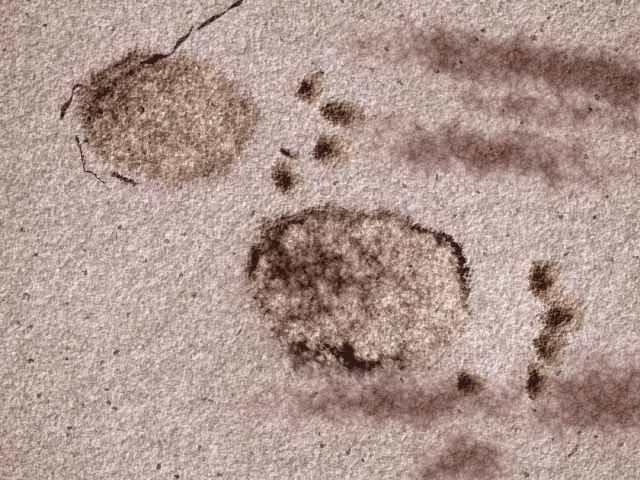
A Shadertoy shader for this texture:

```glsl
// Two broad footprints with toe dents pressed into pale, gritty, cracked mud.
// Layered cellular noise gives the relief; warped ellipses place the dents,
// and one brightness value is finally mapped onto a brown-pink ramp.

vec2 hash2(vec2 c) {
    return fract(sin(vec2(dot(c, vec2(127.1, 311.7)), dot(c, vec2(269.5, 183.3)))) * 4375.85);
}
// Distance to the nearest scattered point, and a random id for that point
vec2 cells(vec2 p) {
    vec2 best = vec2(9., 0.);
    for (int i = 0; i < 9; i++) {
        vec2 c = floor(p) + vec2(i % 3 - 1, i / 3 - 1), h = hash2(c);
        float d = length(c + h - p);
        if (d < best.x) best = vec2(d, fract(h.x * 17.3 + h.y * 31.7));
    }
    return best;
}
float grain(vec2 p) {
    float sum = 0., amp = .5;
    p *= 14.;
    for (int i = 0; i < 4; i++) {
        sum += amp * (cells(p).x - .45);
        p = mat2(1.8, 1.4, -1.4, 1.8) * p + 7.3;
        amp *= .9;
    }
    return sum;
}
float segment(vec2 p, vec2 a, vec2 b) {
    vec2 ab = b - a;
    return length(p - a - ab * clamp(dot(p - a, ab) / dot(ab, ab), 0., 1.));
}
float blob(vec2 p, vec2 c, vec2 r) {
    vec2 q = (p - c) / r;
    return exp(-dot(q, q));
}
// Strength on the side of a dent that faces the given angle
float facing(vec2 q, float angle, float tightness) {
    return pow(max(dot(normalize(q + 1e-4), vec2(cos(angle), sin(angle))), 0.), tightness);
}

void mainImage(out vec4 fragColor, in vec2 fragCoord) {
    vec2 p = fragCoord / iResolution.y;
    float px = 1. / iResolution.y;
    float rough = grain(p);
    float relief = rough - grain(p + vec2(-.003, .003));
    vec2 w = p + .005 * sin(p.yx * 47. + vec2(1., 4.)) + .003 * sin(p.yx * 121. + p * 60.);
    float sand = cells(p * 150.).y - .5;

    // Open ground
    float tone = .91 - .12 * rough + .72 * relief + .25 * sand + .02 * sin(p.x * 5. + 2. * sin(p.y * 7.));
    tone -= .15 * smoothstep(.5, .95, length(p - vec2(.7, .5)));
    tone += .09 * blob(p, vec2(1.04, .38), vec2(.17, .22));

    // Damp reddish stains, broken up by the grit
    vec4 stains[8] = vec4[8](
        vec4(1.08, .87, .32, .055), vec4(1.02, .68, .25, .055), vec4(.86, .165, .29, .045), vec4(1.26, .17, .19, .08),
        vec4(.97, .04, .1, .06), vec4(.68, .43, .16, .09), vec4(1.27, .83, .2, .06), vec4(1.15, .77, .25, .04));
    float stain = 0.;
    for (int i = 0; i < 8; i++) {
        vec4 s = stains[i];
        float slope = s.y > .5 ? .12 : -.04;
        stain = max(stain, blob(w + vec2(0., slope * (p.x - s.x)), s.xy, s.zw) * (i == 7 || i == 5 ? .7 : 1.));
    }
    stain = smoothstep(.05, 1.15, stain + .8 * rough * smoothstep(0., .4, stain) + .4 * sand * stain);
    tone -= .5 * stain;

    // Upper heel dent: scraped dark wall at left, lighter floor at right
    vec2 q = (w - vec2(.345, .755)) / vec2(.182, .13);
    q.y += .1 * q.x;
    float d = length(q) - 1. + .12 * rough;
    float heel = smoothstep(.1, -.12, d);
    float wall = smoothstep(0., .85, dot(q, vec2(-.8, .5)));
    tone += heel * (-.2 - .38 * wall + .3 * relief - .4 * rough + .15 * sand);
    tone += .14 * heel * wall * sin(26. * length(q - vec2(.5, -.3)) + 3. * q.y);
    tone -= .2 * exp(-d * d * 90.) * (facing(q, -1.1, 5.) + facing(q, .3, 6.) + facing(q, 2., 6.));

    // Large sole dent: broken floor, dark lip on the right, deep lower edge
    q = (w - vec2(.75, .402)) / vec2(.226, .157);
    q.y += .14 * q.x;
    d = pow(dot(pow(abs(q), vec2(2.5)), vec2(1.)), .4) - 1. + .14 * rough;
    float sole = smoothstep(.07, -.07, d);
    float clod = cells(w * 19.).x;
    float clods = clod - cells((w + vec2(-.012, .012)) * 19.).x;
    float leftSide = smoothstep(.6, -.8, q.x - .3 * q.y);
    tone += sole * (-.1 - .14 * leftSide + .3 * relief - .45 * rough + .12 * sand);
    tone += sole * (.12 + .25 * leftSide) * (clods - 1.1 * smoothstep(.5, .9, clod));
    float rim = exp(-pow((d + .05) * 11., 2.));
    tone -= rim * (.36 * facing(q, 1.7, 2.) + .3 * facing(q, 2.7, 4.));
    tone -= 1.1 * exp(-pow((d + .02) * 22., 2.)) * facing(q, .5, 8.);
    tone -= .75 * exp(-pow((d + .02) * 6., 2.)) * facing(q, -1.7, 4.) * max(.75 + 2. * rough + .4 * clods, 0.);
    tone -= .8 * blob(w, vec2(.527, .457), vec2(.011, .025));
    tone -= .4 * blob(w, vec2(.68, .24), vec2(.1, .035)) * max(.7 + 3. * rough, 0.);

    // Toe dents: centre and radii, each with a black pocket at its left
    vec4 toes[10] = vec4[10](
        vec4(.651, .818, .027, .03), vec4(.715, .762, .046, .03), vec4(.692, .684, .039, .032), vec4(.595, .628, .03, .034),
        vec4(.607, .684, .022, .01), vec4(1.142, .418, .033, .047), vec4(1.172, .342, .046, .038),
        vec4(1.152, .281, .035, .038), vec4(1.117, .205, .024, .038), vec4(.977, .201, .031, .025));
    float toe = 0.;
    for (int i = 0; i < 10; i++) {
        vec2 t = (w - toes[i].xy) / toes[i].zw;
        float m = smoothstep(1.2, .8, length(t) + .7 * rough);
        toe = max(toe, m);
        t += vec2(.4, 0.);
        tone -= m * (.2 + .7 * exp(-2.5 * dot(t, t) - 2. * rough));
    }
    tone += toe * (.3 * relief - .4 * rough);

    // Jagged cracks around the heel, then dark grit
    vec4 cracks[7] = vec4[7](
        vec4(.495, 1., .42, .935), vec4(.41, .94, .345, .89), vec4(.345, .89, .29, .865), vec4(.12, .75, .17, .82),
        vec4(.163, .71, .18, .645), vec4(.18, .645, .21, .625), vec4(.235, .637, .275, .613));
    float crack = 9.;
    for (int i = 0; i < 7; i++) crack = min(crack, segment(w + .012 * rough, cracks[i].xy, cracks[i].zw));
    float width = .0028 + .0016 * sin(p.x * 70. + p.y * 55.);
    tone -= .75 * smoothstep(width + 1.5 * px, width - px, crack);
    vec2 grit = cells(w * 42.);
    tone -= .45 * smoothstep(.85, 1., grit.y) * smoothstep(.25, .08, grit.x + .3 * rough);

    // Brown-pink ramp, warmer in the dents and redder in the stains
    vec3 col = vec3(.18, .11, .09) + .62 * pow(vec3(clamp(tone, 0., 1.25)), vec3(.94, 1.06, 1.12));
    col *= mix(vec3(1.), vec3(1.01, .98, .91), max(max(heel, .7 * sole), toe));
    col *= mix(vec3(1.), vec3(1., .92, .93), stain);
    fragColor = vec4(clamp(col, 0., 1.), 1.);
}
```
